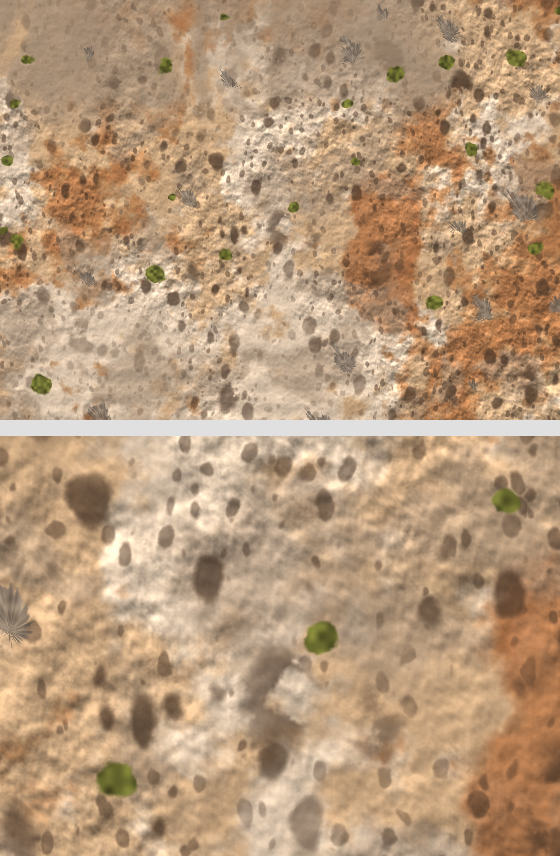
Top, the full canvas; bottom, a detail of the centre.
Give the GLSL for this texture, as a Shadertoy shader.

```glsl
#define CREAM vec3(0.86, 0.77, 0.67)
#define TAN   vec3(0.79, 0.65, 0.50)
#define GREY  vec3(0.64, 0.55, 0.46)
#define OCHRE vec3(0.70, 0.50, 0.33)
#define RUST  vec3(0.64, 0.41, 0.25)
#define DARK  vec3(0.27, 0.20, 0.15)
#define MOSS  vec3(0.42, 0.43, 0.18)
#define BRUSH vec3(0.49, 0.44, 0.39)
#define RELIEF 1.5
#define SHRUB_GRID 7.0
#define SHRUB_CHANCE 0.5

vec3 hash3(vec2 p) {
    vec3 q = fract(p.xyx * vec3(0.1031, 0.1030, 0.0973));
    q += dot(q, q.yxz + 33.33);
    return fract((q.xxy + q.yzz) * q.zyx);
}

float valueNoise(vec2 p) {
    vec2 i = floor(p), f = fract(p);
    f = f * f * (3.0 - 2.0 * f);
    float low = mix(hash3(i).x, hash3(i + vec2(1, 0)).x, f.x);
    float high = mix(hash3(i + vec2(0, 1)).x, hash3(i + vec2(1, 1)).x, f.x);
    return mix(low, high, f.y);
}

float fbm(vec2 p) {
    float sum = 0.0, amp = 0.5;
    for (int i = 0; i < 5; i++) {
        sum += amp * valueNoise(p);
        p = mat2(1.6, 1.2, -1.2, 1.6) * p + 7.3;
        amp *= 0.52;
    }
    return sum;
}

// Cellular hollows: few cells hold a large one
float pits(vec2 p, float rarity) {
    float cover = 0.0;
    for (int y = -1; y <= 1; y++)
    for (int x = -1; x <= 1; x++) {
        vec2 cell = floor(p) + vec2(x, y);
        vec3 h = hash3(cell + 41.0);
        float radius = 0.5 * pow(h.z, rarity);
        float d = length((p - cell - h.xy) * vec2(1.25, 0.85)) - radius;
        cover = max(cover, (1.0 - smoothstep(-0.12, 0.08, d)) * smoothstep(0.05, 0.2, radius));
    }
    return cover;
}

float stoneHeight(vec2 p) {
    float lumps = 1.0 - abs(2.0 * fbm(p * 13.0) - 1.0);
    return 0.45 * lumps + fbm(p * 32.0 + 5.0);
}

// Cushions of moss and dry tufts, scattered on a jittered grid
vec3 addShrubs(vec3 col, vec2 p) {
    vec2 g = p * SHRUB_GRID;
    float leaf = valueNoise(p * 130.0);
    float ragged = fbm(p * 45.0) - 0.5;
    for (int y = -1; y <= 1; y++)
    for (int x = -1; x <= 1; x++) {
        vec2 cell = floor(g) + vec2(x, y);
        vec3 h = hash3(cell + 7.0), k = hash3(cell + 93.0);
        if (k.x > SHRUB_CHANCE) continue;
        vec2 v = g - cell - h.xy;
        float dry = step(0.5, k.y);
        float radius = mix(0.07, 0.13 + 0.16 * k.z * k.z, h.z);
        v.x += dry * 0.35 * v.y;
        float d = length(v * vec2(1.0, mix(1.15, 0.8, dry))) / radius;
        float blades = valueNoise(vec2(atan(v.x, v.y + radius) * 14.0, d * 2.0));
        vec3 moss = MOSS * (0.55 + 0.75 * leaf);
        vec3 tuft = BRUSH * (0.6 + 0.45 * blades + 0.4 * leaf);
        float edge = d + ragged * mix(1.2, 2.2, dry) + dry * 0.5 * (blades - 0.5);
        float mask = 1.0 - smoothstep(0.75, 1.05, edge);
        col = mix(col, mix(moss, tuft, dry), mask * mix(0.95, 0.8, dry));
    }
    return col;
}

void mainImage(out vec4 fragColor, in vec2 fragCoord) {
    vec2 p = fragCoord / iResolution.y;
    vec2 warp = vec2(fbm(p * 5.0), fbm(p * 5.0 + 31.0)) - 0.5;
    vec2 w = p + 0.18 * warp;

    // Broad zones of the rock face
    float top = smoothstep(0.66, 0.84, w.y) * (1.0 - smoothstep(0.95, 1.2, w.x));
    float ledge = (1.0 - smoothstep(0.15, 0.4, w.y)) * (1.0 - smoothstep(0.7, 1.0, w.x));
    float column = smoothstep(0.78, 0.86, w.x) * (1.0 - smoothstep(0.94, 1.02, w.x));
    column *= smoothstep(0.14, 0.26, w.y) * (1.0 - smoothstep(0.5, 0.68, w.y));
    float rough = (1.0 - 0.6 * top) * (1.0 - 0.4 * ledge);
    rough *= 0.65 + 0.7 * smoothstep(0.38, 0.6, fbm(p * 6.0 + 3.0));

    // Mineral stains, from broad patches down to specks
    float fine = fbm(p * 24.0 + 19.0) - 0.5;
    float pale = fbm(w * 5.0 + 11.0) + 0.5 * fine + 0.1 * ledge - 0.06 * top;
    float iron = fbm(w * 4.0 + 57.0) + 0.6 * fine - 0.1 * ledge + 0.04 * smoothstep(0.6, 1.2, p.x);
    float streak = fbm(vec2(w.x * 7.0, w.y * 1.6) + 23.0);
    vec3 col = mix(TAN, CREAM, smoothstep(0.44, 0.6, pale));
    col = mix(col, OCHRE, 0.85 * smoothstep(0.5, 0.62, iron));
    col = mix(col, RUST, 0.8 * smoothstep(0.35, 0.75, column + 0.8 * fine));
    col = mix(col, RUST, 0.6 * smoothstep(0.6, 0.72, iron));
    col = mix(col, GREY, 0.85 * top * smoothstep(0.36, 0.52, streak));
    col = mix(col, GREY, 0.6 * smoothstep(0.53, 0.65, fbm(w * 9.0 + 83.0)));

    // Light from above over the crumbled surface
    float slope = stoneHeight(p) - stoneHeight(p + vec2(-0.002, 0.005));
    col *= 1.0 + RELIEF * rough * clamp(slope, -0.22, 0.16);
    col *= 1.0 + 0.28 * rough * (fbm(p * 75.0) - 0.5);
    float strata = sin(p.y * 95.0 + 14.0 * fbm(p * vec2(2.0, 5.0)));
    col *= 1.0 + 0.05 * strata * (1.0 - smoothstep(0.15, 0.28, p.y));

    // Hollows at three sizes
    vec2 q = p + 0.05 * warp + 0.012 * (vec2(fbm(p * 40.0), fbm(p * 40.0 + 9.0)) - 0.5);
    float hollow = 0.75 * pits(q * 9.0, 9.0) * smoothstep(0.42, 0.56, fbm(p * 26.0 + 71.0));
    hollow = max(hollow, 0.7 * pits(q * 24.0, 6.0));
    hollow = max(hollow, 0.5 * pits(q * 55.0 + 13.0, 4.0));
    col = mix(col, DARK, hollow * clamp(rough, 0.0, 1.0));

    fragColor = vec4(clamp(addShrubs(col, p), 0.0, 1.0), 1.0);
}
```
